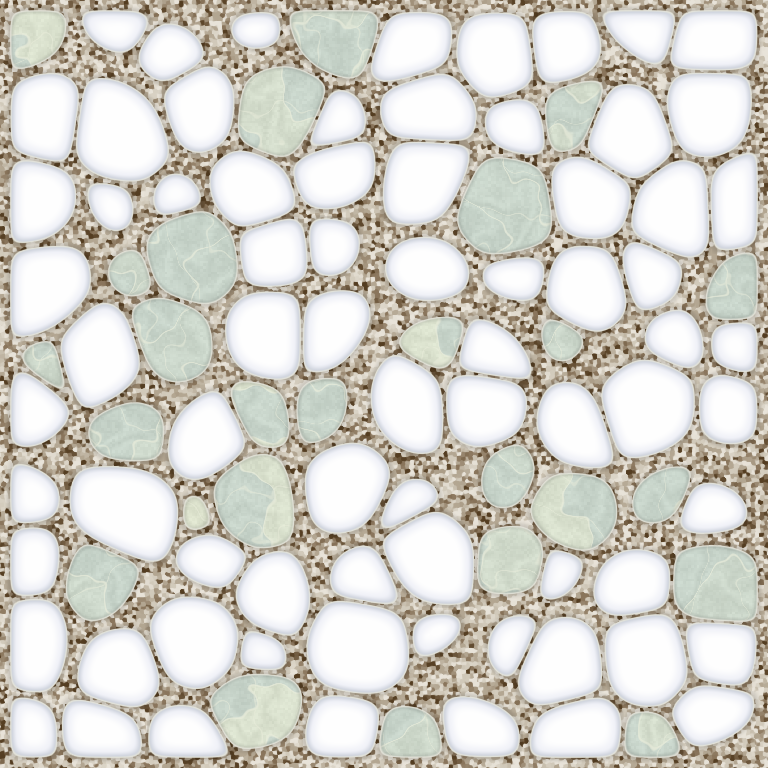
Write a WebGL 1 fragment shader that draws this texture.

```glsl
precision highp float;
// White and veined green pebbles set in a bed of fine brown grains.
// Each pebble is a weighted Voronoi cell, rounded by a smooth minimum of its
// border distances and an ellipse; the grains are small blended cellular noise.
uniform vec2 u_resolution;

const float CELLS = 10.0;    // pebbles along one side
const float ROUNDING = 0.075;

float hash(vec2 p) {
  return fract(sin(dot(p, vec2(127.1, 311.7))) * 43758.547);
}

vec2 hash2(vec2 p) {
  return vec2(hash(p), hash(p + 57.3));
}

vec2 rotate(vec2 p, float a) {
  return vec2(cos(a) * p.x - sin(a) * p.y, sin(a) * p.x + cos(a) * p.y);
}

vec2 pebbleSite(vec2 id) {
  return id + 0.5 + 0.68 * (hash2(id) - 0.5);
}

float pebbleRadius(vec2 id) {
  return mix(0.28, 0.73, sqrt(hash(id + 19.7)));
}

bool outsideBed(vec2 id) {
  return min(id.x, id.y) < -0.5 || max(id.x, id.y) > CELLS - 0.5;
}

float power(vec2 p, vec2 id) {
  vec2 v = p - pebbleSite(id);
  float r = pebbleRadius(id);
  return dot(v, v) - r * r;
}

float ellipseDistance(vec2 p, vec2 radii) {
  float f = length(p / radii);
  float g = length(p / (radii * radii));
  return (1.0 - f) * (f + 0.001) / (g + 0.001);
}

float soft(float d) {
  return exp(-d / ROUNDING);
}

// Depth inside the owning pebble, positive within; also returns its cell.
float pebbleDepth(vec2 p, out vec2 owner) {
  vec2 base = floor(p);
  float best = 100.0;
  owner = base;
  for (int j = -2; j <= 2; j++) for (int i = -2; i <= 2; i++) {
    vec2 id = base + vec2(float(i), float(j));
    if (outsideBed(id)) continue;
    float d = power(p, id);
    if (d < best) { best = d; owner = id; }
  }
  vec2 site = pebbleSite(owner);
  float sum = 0.0;
  for (int j = -2; j <= 2; j++) for (int i = -2; i <= 2; i++) {
    vec2 id = base + vec2(float(i), float(j));
    if (outsideBed(id) || distance(id, owner) < 0.5) continue;
    float gap = max(distance(pebbleSite(id), site), 0.1);
    sum += soft((power(p, id) - best) / (2.0 * gap));
  }
  vec2 q = rotate(p - site, 6.28 * hash(owner + 7.1));
  q.y += 0.25 * (hash(owner + 3.3) - 0.5) * q.x * q.x;
  float stretch = mix(1.05, 1.4, hash(owner + 31.0));
  sum += soft(ellipseDistance(q, pebbleRadius(owner) * vec2(stretch, 1.15 / stretch)));
  vec2 low = p - 0.12, high = CELLS - 0.12 - p;
  sum += soft(low.x) + soft(low.y) + soft(high.x) + soft(high.y);
  return -ROUNDING * log(sum) - 0.012;
}

vec3 grainColor(float h) {
  vec3 c = mix(vec3(0.91, 0.89, 0.85), vec3(0.82, 0.79, 0.73), smoothstep(0.1, 0.4, h));
  c = mix(c, vec3(0.70, 0.65, 0.57), smoothstep(0.4, 0.55, h));
  c = mix(c, vec3(0.54, 0.46, 0.36), smoothstep(0.62, 0.78, h));
  return mix(c, vec3(0.33, 0.24, 0.13), smoothstep(0.83, 0.96, h));
}

// Short chips, alternately lying and standing like a loose weave.
vec3 grainBed(vec2 uv) {
  vec2 p = uv * 180.0, base = floor(p);
  vec3 color = vec3(0.0);
  float total = 0.0;
  for (int j = -1; j <= 1; j++) for (int i = -1; i <= 1; i++) {
    vec2 id = base + vec2(float(i), float(j));
    vec2 v = p - id - 0.5 - 0.7 * (hash2(id + 5.0) - 0.5);
    v = rotate(v, 0.5) * (mod(id.x + id.y, 2.0) < 0.5 ? vec2(0.75, 1.3) : vec2(1.3, 0.75));
    float w = exp(-11.0 * dot(v, v));
    color += w * grainColor(hash(id + 91.0));
    total += w;
  }
  return color / total;
}

vec3 greenStone(vec2 p, vec2 id) {
  vec2 q = rotate(p, 6.28 * hash(id + 2.0)) + 20.0 * hash2(id + 8.0);
  vec2 w = q + 0.12 * sin(q.yx * 7.0 + 2.0 * sin(q * 5.0)) + 0.03 * sin(q.yx * 23.0);
  float band = sin(w.x * 4.5 + 0.8 * sin(w.y * 3.0));
  float crossing = sin(w.y * 5.0 + w.x * 3.0);
  float cream = smoothstep(-0.08, 0.08, band) * hash(id + 44.0);
  vec3 color = mix(vec3(0.78, 0.83, 0.79), vec3(0.88, 0.90, 0.81), cream);
  color += 0.02 * sin(w.x * 11.0 + 3.0 * sin(w.y * 6.0));
  color += 0.035 * (hash(floor(p * 28.0)) - 0.5);
  float vein = 1.0 - smoothstep(0.02, 0.12, abs(band));
  vein = max(vein, 0.7 - 0.7 * smoothstep(0.02, 0.10, abs(crossing)));
  return mix(color, vec3(0.92, 0.93, 0.86), 0.65 * vein);
}

void main() {
  vec2 uv = gl_FragCoord.xy / u_resolution;
  vec2 p = uv * CELLS, id;
  float depth = pebbleDepth(p, id);
  float pixel = CELLS / u_resolution.x;

  // Bed, a little darker beside the stones
  vec3 color = grainBed(uv) * (1.0 - 0.12 * smoothstep(-0.08, 0.0, depth));

  // Stone faces, shaded towards their edges
  vec3 stone;
  if (hash(id + 63.0) < 0.24) {
    stone = greenStone(p, id) * mix(0.86, 1.0, smoothstep(0.0, 0.07, depth));
  } else {
    stone = mix(vec3(0.79, 0.81, 0.85), vec3(0.94, 0.945, 0.97), smoothstep(0.0, 0.09, depth));
    stone = mix(stone, vec3(0.995), smoothstep(0.06, 0.20, depth));
  }

  // Thin pale rim around each stone
  stone = mix(vec3(0.90, 0.90, 0.86), stone, smoothstep(0.0, 0.03, depth));
  color = mix(color, stone, smoothstep(-0.7 * pixel, 0.7 * pixel, depth));
  gl_FragColor = vec4(color, 1.0);
}
```
